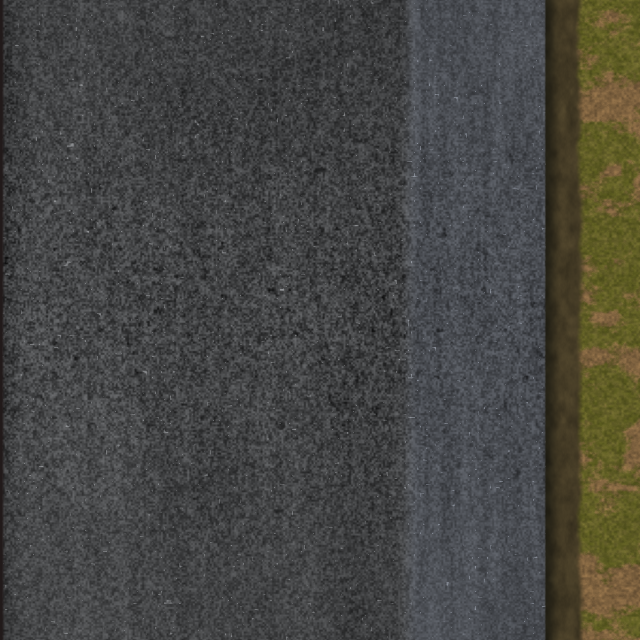
Give the GLSL for this texture, as a three.js fragment shader.

```glsl
// Top view of a worn asphalt lane with a shaded dirt verge and a grass strip.
// Tone comes from soft vertical bands; grain, streaks, pits and turf come
// from value noise at several scales, all in canvas units.

#define ROAD_EDGE 0.852
#define VERGE_EDGE 0.906
#define SEAM_X 0.643
#define GRAIN_SCALE 340.0
#define GRAIN_CONTRAST 0.27
#define STREAK_CONTRAST 0.055
#define PIT_COUNT 5
#define PIT_RADIUS 0.008

varying vec2 vUv;

float hash(vec2 p) {
  vec3 q = fract(vec3(p.xyx) * 0.1031);
  q += dot(q, q.yzx + 33.33);
  return fract((q.x + q.y) * q.z);
}

float noise(vec2 p) {
  vec2 i = floor(p), f = fract(p);
  f = f * f * (3.0 - 2.0 * f);
  return mix(mix(hash(i), hash(i + vec2(1.0, 0.0)), f.x),
             mix(hash(i + vec2(0.0, 1.0)), hash(i + 1.0), f.x), f.y);
}

float fbm(vec2 p) {
  float sum = 0.0, weight = 0.5;
  for (int i = 0; i < 4; i++) {
    sum += weight * noise(p);
    p = p * 2.07 + 17.3;
    weight *= 0.5;
  }
  return sum / 0.9375;
}

float bump(float x, float center, float width) {
  float d = (x - center) / width;
  return exp(-d * d);
}

// Dark pits wandering down the middle of the lane.
float pits(vec2 p) {
  float dark = 0.0;
  for (int i = 0; i < PIT_COUNT; i++) {
    float k = float(i);
    vec2 center = vec2(0.45 + 0.05 * cos(0.9 * k * k), 0.733 - 0.133 * k);
    vec2 d = (p - center) * vec2(0.8, 1.2);
    d += 0.007 * (vec2(noise(p * 130.0), noise(p * 130.0 + 40.0)) - 0.5);
    dark = max(dark, 1.0 - smoothstep(0.2, 1.0, length(d) / PIT_RADIUS));
  }
  return dark;
}

vec3 asphalt(vec2 p) {
  float shoulder = smoothstep(SEAM_X - 0.02, SEAM_X + 0.012, p.x);
  float middle = bump(p.y, 0.52, 0.32);

  // Broad wheel-track tones and the pale seam.
  float tone = 0.263 + 0.042 * shoulder;
  tone += 0.022 * bump(p.x, 0.12, 0.09);
  tone -= 0.022 * bump(p.x, 0.57, 0.055);
  tone -= 0.016 * bump(p.x, 0.31, 0.06) * middle;
  tone -= 0.020 * bump(p.y, 1.0, 0.2) * (1.0 - shoulder);
  tone += 0.045 * bump(p.x, SEAM_X + 0.004 * sin(p.y * 9.0), 0.009)
        * (0.45 + 0.8 * noise(vec2(3.0, p.y * 14.0)));
  tone -= 0.055 * (1.0 - smoothstep(0.0, 0.045, p.x));
  tone += 0.05 * (fbm(p * vec2(9.0, 6.0)) - 0.5);

  // Vertical streaks and fine aggregate.
  float streak = noise(p * vec2(150.0, 9.0)) + noise(p * vec2(62.0, 4.0)) - 1.0;
  float grain = 0.65 * noise(p * GRAIN_SCALE)
              + 0.35 * noise(p * GRAIN_SCALE * vec2(0.55, 0.4) + 91.0) - 0.5;
  float rough = mix(0.75, 1.1, middle) * mix(1.0, 0.75, shoulder);
  tone += STREAK_CONTRAST * streak * mix(0.5, 0.8, shoulder);
  tone += GRAIN_CONTRAST * grain * rough;

  // Bright stone flecks, dark crumbs and pits.
  float fleck = noise(p * 210.0 + 7.0);
  tone += 0.22 * smoothstep(0.91, 1.0, fleck);
  tone -= 0.08 * smoothstep(0.78, 0.95, noise(p * 95.0 + 53.0)) * middle;
  tone = mix(tone, 0.11, 0.75 * pits(p));

  vec3 tint = mix(vec3(0.985, 1.0, 1.02), vec3(0.96, 1.0, 1.075), shoulder);
  vec3 color = tint * max(tone, 0.06);
  return mix(vec3(0.13, 0.10, 0.10), color, smoothstep(0.002, 0.008, p.x));
}

vec3 verge(vec2 p) {
  float across = smoothstep(ROAD_EDGE, ROAD_EDGE + 0.026, p.x);
  vec3 color = mix(vec3(0.13, 0.12, 0.08), vec3(0.265, 0.228, 0.145), across);
  return color * (0.72 + 0.56 * fbm(p * vec2(75.0, 50.0)));
}

vec3 turf(vec2 p) {
  float clump = fbm(p * vec2(22.0, 34.0));
  float blades = fbm(p * vec2(130.0, 160.0) + 29.0);
  float bare = 0.35 * bump(p.y, 0.84, 0.035) + 0.42 * bump(p.y, 0.09, 0.045)
             + 0.16 * bump(p.y, 0.44, 0.025) + 0.20 * bump(p.y, 0.27, 0.035)
             + 0.22 * bump(p.y, 0.53, 0.012) * bump(p.x, 0.92, 0.02);
  float soil = smoothstep(0.53, 0.77, clump + bare + 0.25 * (blades - 0.5));
  vec3 grass = mix(vec3(0.30, 0.31, 0.09), vec3(0.45, 0.42, 0.20), blades);
  vec3 dirt = vec3(0.49, 0.38, 0.245) * (0.8 + 0.4 * blades);
  return mix(grass, dirt, soil) * (0.87 + 0.26 * noise(p * 260.0));
}

void main() {
  vec2 p = vUv;
  float ragged = VERGE_EDGE + 0.014 * (fbm(vec2(2.0, p.y * 26.0)) - 0.5);
  vec3 ground = mix(verge(p), turf(p), smoothstep(ragged - 0.006, ragged + 0.006, p.x));
  float offRoad = smoothstep(ROAD_EDGE - 0.002, ROAD_EDGE + 0.002, p.x);
  gl_FragColor = vec4(mix(asphalt(p), ground, offRoad), 1.0);
}
```
